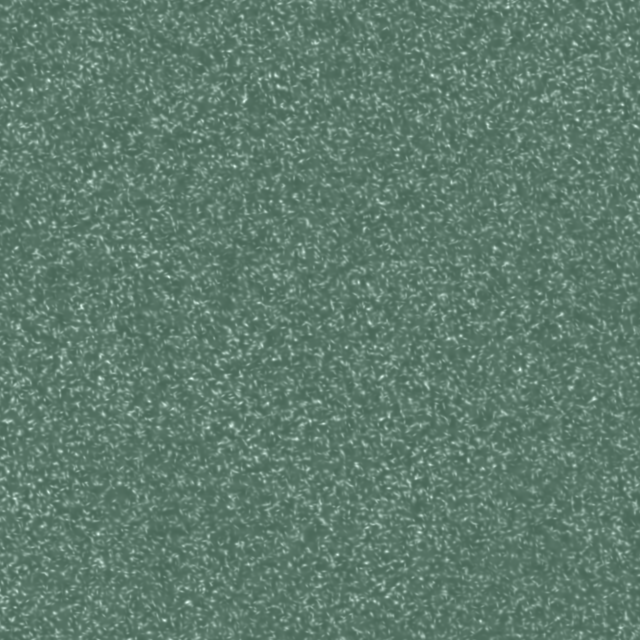
Give the GLSL for this texture, as a Shadertoy shader.

```glsl
// Three random values per lattice point
vec3 hash3(vec2 p) {
    vec3 q = fract(vec3(p.xyx) * vec3(0.1031, 0.1030, 0.0973));
    q += dot(q, q.yxz + 33.33);
    return fract((q.xxy + q.yzz) * q.zyx);
}

float valueNoise(vec2 p) {
    vec2 cell = floor(p), f = fract(p);
    f = f * f * (3.0 - 2.0 * f);
    float bottom = mix(hash3(cell).x, hash3(cell + vec2(1, 0)).x, f.x);
    float top = mix(hash3(cell + vec2(0, 1)).x, hash3(cell + vec2(1, 1)).x, f.x);
    return mix(bottom, top, f.y);
}

// Soft elongated flakes, one per cell, leaning down to the right
float flakes(vec2 p, float seed) {
    vec2 cell = floor(p);
    float glow = 0.0;
    for (int y = -1; y <= 1; y++)
    for (int x = -1; x <= 1; x++) {
        vec2 id = cell + vec2(x, y);
        vec3 place = hash3(id + seed);
        vec3 look = hash3(id + seed + 57.0);
        float angle = -0.5 + 2.4 * (place.z - 0.5);
        vec2 along = vec2(cos(angle), sin(angle));
        vec2 d = p - id - place.xy;
        vec2 size = vec2(mix(0.32, 0.50, look.y), mix(0.22, 0.31, look.z));
        vec2 q = vec2(dot(d, along), dot(d, vec2(-along.y, along.x))) / size;
        glow += look.x * look.x * exp(-dot(q, q));
    }
    return glow;
}

void mainImage(out vec4 fragColor, in vec2 fragCoord) {
    vec2 uv = fragCoord / iResolution.y;

    // Broad patches where the flakes lie denser or thinner
    float patches = 0.6 * valueNoise(uv * 5.0 + 3.0) + 0.4 * valueNoise(uv * 17.0 + 40.0);
    float density = mix(0.75, 1.25, patches) * mix(1.06, 0.92, uv.x);

    // Two flake layers over a finely mottled ground
    float sparkle = flakes(uv * 102.0, 11.0) + flakes(uv * 127.0, 233.0);
    float mottle = valueNoise(uv * 95.0 + 300.0) - 0.5;
    float light = 0.27 * density * sparkle + 0.06 * mottle;

    vec3 green = vec3(0.313, 0.428, 0.370);
    fragColor = vec4(clamp(green + light * vec3(1.0, 0.97, 1.0), 0.0, 1.0), 1.0);
}
```
